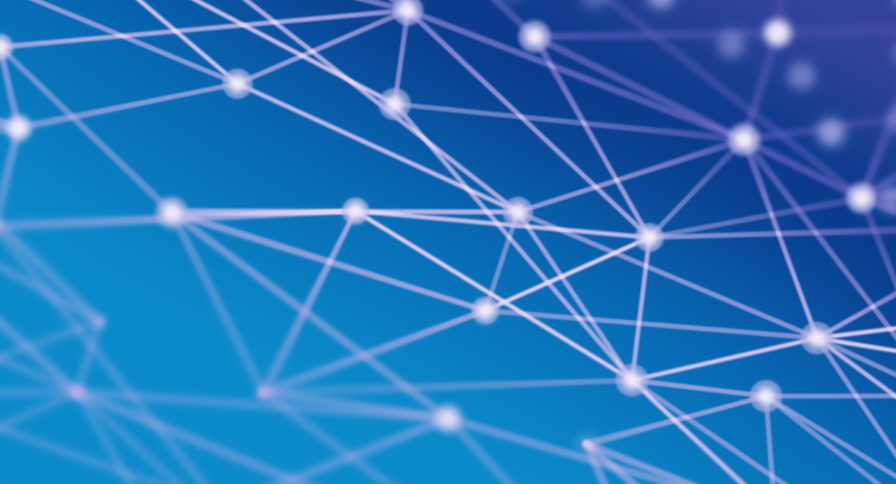
Reproduce this background procedurally as a WebGL 2 fragment shader.

```glsl
#version 300 es
precision highp float;
// A web of pale links and glowing nodes floating over a blue diagonal gradient.
// Nodes sit on a jittered, slanted lattice; hashed links join near neighbours,
// and a slanted focal band keeps the middle sharp while two corners blur.
uniform vec2 u_resolution;
out vec4 fragColor;

vec2 hash2(vec2 p) {
    vec2 q = vec2(dot(p, vec2(127.1, 311.7)), dot(p, vec2(269.5, 183.3)));
    return fract(sin(q) * 43758.5);
}

// Lattice rows descend gently to the right, columns lean upright.
vec2 nodeAt(vec2 cell) {
    vec2 jitter = (hash2(cell + 17.0) - 0.5) * vec2(0.20, 0.15);
    return vec2(0.33, 0.61) + cell.x * vec2(0.32, -0.12) + cell.y * vec2(0.085, 0.24) + jitter;
}

float segmentDistance(vec2 p, vec2 a, vec2 b) {
    vec2 ab = b - a;
    return length(p - a - ab * clamp(dot(p - a, ab) / dot(ab, ab), 0.0, 1.0));
}

// Signed distance from the focal band: negative lower left, positive upper right.
float focalOffset(vec2 p) {
    return dot(p - vec2(1.2, 0.5), vec2(0.5, 0.87));
}

// Smooth bump; a higher hardness gives a flatter top and steeper sides.
float bell(float d, float width, float hardness) {
    return exp(-pow(d * d / (width * width) + 1e-5, hardness));
}

// Screen-like union of two coverages.
float cover(float a, float b) {
    return 1.0 - (1.0 - a) * (1.0 - b);
}

vec3 backdrop(vec2 uv) {
    float slope = 0.5 * (uv.x + uv.y) + 0.02 * sin(uv.x * 5.0 + 1.0) * sin(uv.y * 4.0);
    vec3 color = mix(vec3(0.04, 0.54, 0.79), vec3(0.03, 0.41, 0.70), smoothstep(0.26, 0.56, slope));
    color = mix(color, vec3(0.04, 0.23, 0.55), smoothstep(0.48, 0.76, slope));
    return mix(color, vec3(0.24, 0.27, 0.62), 0.8 * smoothstep(0.74, 0.98, slope));
}

void main() {
    vec2 uv = gl_FragCoord.xy / u_resolution;
    vec2 p = gl_FragCoord.xy / u_resolution.y;
    float focus = focalOffset(p);
    float blur = smoothstep(0.14, 0.62, abs(focus));
    float lineWidth = max(mix(0.0056, 0.013, blur), 0.8 / u_resolution.y);
    float hardness = mix(1.8, 1.0, blur);
    float links = 0.0, halos = 0.0, cores = 0.0;

    for (int j = -3; j <= 3; j++) {
        for (int i = -3; i <= 5; i++) {
            vec2 cell = vec2(i, j);
            vec2 node = nodeAt(cell);

            // Links to seven forward neighbours, each kept by chance
            for (int n = 2; n <= 8; n++) {
                vec2 chance = hash2(cell * 7.3 + float(n) * 3.7);
                if (chance.x > 0.43) continue;
                vec2 next = nodeAt(cell + vec2(n / 3, n % 3 - 1));
                float strength = mix(0.95, 0.42, blur) * mix(0.55, 1.0, chance.y);
                float d = segmentDistance(p, node, next);
                links = cover(links, strength * bell(d, lineWidth, hardness));
            }

            // Node: translucent disc with a bright heart
            float shown = smoothstep(-0.58, -0.42, focalOffset(node)) * smoothstep(0.06, 0.16, node.y);
            float radius = mix(0.026, 0.034, hash2(cell + 5.0).x);
            float edge = mix(0.004, 0.016, blur);
            float d = length(p - node);
            halos = cover(halos, 0.62 * shown * (1.0 - smoothstep(radius - edge, radius + edge, d)));
            cores = cover(cores, 0.95 * shown * bell(d, mix(0.020, 0.026, blur), 1.3));
        }
    }

    // Out-of-focus specks crowding the upper right
    float specks = 0.0;
    vec2 grid = floor(p / 0.16);
    for (int k = 0; k < 9; k++) {
        vec2 cell = grid + vec2(k % 3 - 1, k / 3 - 1);
        vec2 center = (cell + 0.25 + 0.5 * hash2(cell + 41.0)) * 0.16;
        vec2 chance = hash2(cell + 73.0);
        float shown = step(chance.x, 0.75) * smoothstep(0.34, 0.42, focalOffset(center));
        specks = cover(specks, shown * mix(0.35, 0.95, chance.y) * bell(length(p - center), 0.030, 1.3));
    }

    // Lilac strands turn violet toward the far corner and whiten in the focal band
    vec3 white = vec3(0.95, 0.92, 0.98);
    vec3 strand = mix(vec3(0.73, 0.68, 0.91), vec3(0.42, 0.38, 0.77), smoothstep(0.08, 0.42, focus));
    strand = mix(strand, white, 0.7 * smoothstep(0.72, 1.0, links) * (1.0 - blur));

    vec3 color = mix(backdrop(uv), strand, links);
    color = mix(color, vec3(0.64, 0.65, 0.89), max(halos, specks * 0.9));
    color = mix(color, white, cores);
    fragColor = vec4(color, 1.0);
}
```
